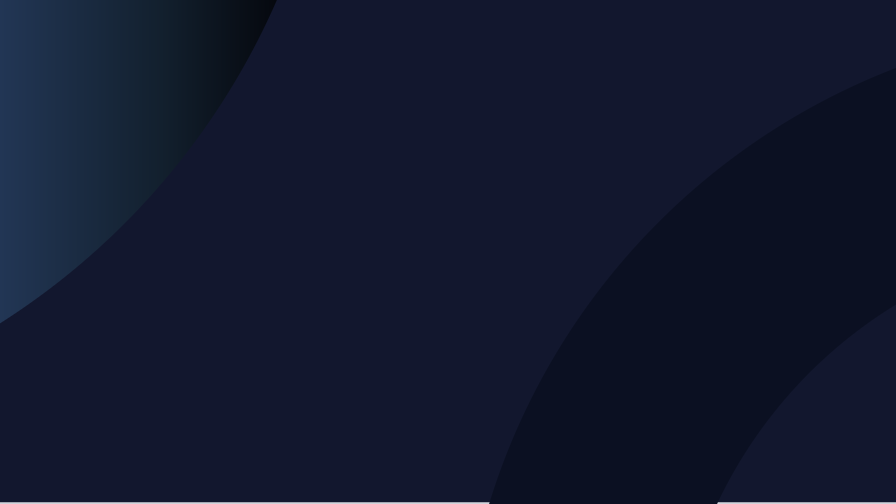
This background is drawn by a Shadertoy shader. Its source:

```glsl
// Flat navy backdrop with a gradient disc entering at the upper left and a
// darker ring rising from the lower right, above a thin pale base line.
// Shapes are signed distances in units of the canvas height, blended in order.

#define DISC_CENTER vec2(-0.775, 1.578)
#define DISC_RADIUS 1.445
#define RING_CENTER vec2(2.262, -0.396)
#define RING_OUTER 1.351
#define RING_INNER 0.928
#define GRADIENT_MID 0.32
#define GRADIENT_END 0.551
#define BASE_LINE 0.0035

const vec3 NAVY = vec3(0.071, 0.090, 0.180);
const vec3 RING_COLOR = vec3(0.043, 0.064, 0.135);
const vec3 STEEL = vec3(0.133, 0.212, 0.333);
const vec3 DEEP_TEAL = vec3(0.072, 0.125, 0.180);
const vec3 NEAR_BLACK = vec3(0.020, 0.030, 0.055);
const vec3 PALE = vec3(0.82, 0.83, 0.86);

float circleDistance(vec2 p, vec2 center, float radius) {
    return length(p - center) - radius;
}

// Antialiased coverage, one pixel wide around the zero distance
float coverage(float distanceToEdge) {
    return clamp(0.5 - distanceToEdge * iResolution.y, 0.0, 1.0);
}

// Horizontal three-stop gradient for the disc
vec3 discGradient(float x) {
    vec3 leftPart = mix(STEEL, DEEP_TEAL, clamp(x / GRADIENT_MID, 0.0, 1.0));
    float t = (x - GRADIENT_MID) / (GRADIENT_END - GRADIENT_MID);
    return mix(leftPart, NEAR_BLACK, clamp(t, 0.0, 1.0));
}

void mainImage(out vec4 fragColor, in vec2 fragCoord) {
    vec2 p = fragCoord / iResolution.y;
    // Keep the right-hand ring anchored to the right edge on other aspects
    vec2 fromRight = p + vec2(16.0 / 9.0 - iResolution.x / iResolution.y, 0.0);

    // Backdrop and base line
    vec3 color = mix(NAVY, PALE, coverage(p.y - BASE_LINE));

    // Gradient disc
    float disc = circleDistance(p, DISC_CENTER, DISC_RADIUS);
    color = mix(color, discGradient(p.x), coverage(disc));

    // Ring: outer circle minus inner circle
    float ring = max(circleDistance(fromRight, RING_CENTER, RING_OUTER),
                     -circleDistance(fromRight, RING_CENTER, RING_INNER));
    color = mix(color, RING_COLOR, coverage(ring));

    fragColor = vec4(color, 1.0);
}
```
